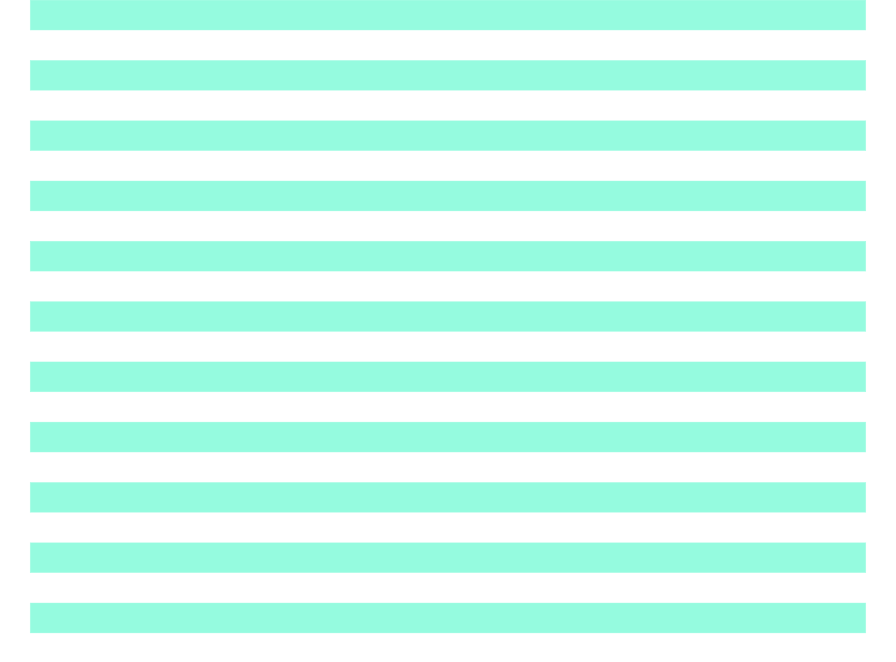
This pattern is drawn by a Shadertoy shader. Its source:

```glsl
// Eleven flat mint bars on white, evenly spaced from the top edge down.
// One bar is a box distance function, repeated vertically with fract;
// bar height, gap and side margin are all half of the repeat period.

const vec3 PAPER = vec3(1.0);
const vec3 MINT = vec3(0.584, 0.984, 0.875);

const float PERIOD = 0.09107;             // bar plus gap, in canvas heights
const float BAR_HEIGHT = 0.5 * PERIOD;
const float SIDE_MARGIN = 0.5 * PERIOD;
const float EDGE_SOFTNESS = 0.8;          // half width of the edge blend, in pixels

// Signed distance to an axis-aligned box centred on the origin.
float boxDistance(vec2 p, vec2 halfSize) {
    vec2 d = abs(p) - halfSize;
    return length(max(d, 0.0)) + min(max(d.x, d.y), 0.0);
}

void mainImage(out vec4 fragColor, in vec2 fragCoord) {
    // Canvas heights, x from the centre and y down from the top
    float pixel = 1.0 / iResolution.y;
    float aspect = iResolution.x * pixel;
    vec2 p = vec2(fragCoord.x * pixel - 0.5 * aspect, 1.0 - fragCoord.y * pixel);

    // Repeat cell, centred on its bar
    float cellY = (fract((p.y - 0.5 * BAR_HEIGHT) / PERIOD + 0.5) - 0.5) * PERIOD;

    // Bar with smoothed edges
    vec2 halfSize = vec2(0.5 * aspect - SIDE_MARGIN, 0.5 * BAR_HEIGHT);
    float dist = boxDistance(vec2(p.x, cellY), halfSize);
    float blend = EDGE_SOFTNESS * pixel;
    float bar = 1.0 - smoothstep(-blend, blend, dist);

    fragColor = vec4(mix(PAPER, MINT, bar), 1.0);
}
```
